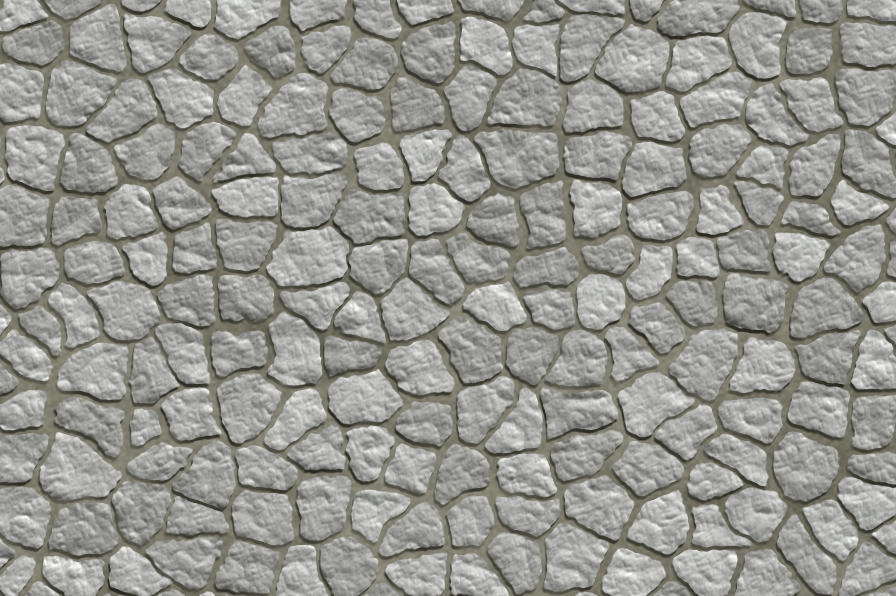
Give the GLSL for this texture, as a Shadertoy shader.

```glsl
// Rubble stone wall: pale grey chipped stones set in olive-grey mortar.
// Warped Voronoi cells with rounded corners form the stones; ridged noise
// gives the chipped faces, and an offset sample gives bevels and cast shadows.

const vec2  CELLS        = vec2(10.6, 11.5);   // stones per canvas height
const float JITTER       = 0.80;               // irregularity of the layout
const float CORNER_SHARP = 24.0;               // higher gives sharper corners
const float JOINT_MIN    = 0.030;              // half width of the mortar
const float JOINT_MAX    = 0.080;
const vec2  LIGHT_STEP   = vec2(0.025, 0.070); // towards the light, in cells
const float RELIEF       = 1.05;
const float BEVEL        = 0.09;
const vec3  STONE_DARK   = vec3(0.585, 0.585, 0.572);
const vec3  STONE_PALE   = vec3(0.722, 0.728, 0.720);
const vec3  MORTAR_DARK  = vec3(0.390, 0.380, 0.320);
const vec3  MORTAR_PALE  = vec3(0.560, 0.550, 0.490);
const vec3  SHADOW       = vec3(0.150, 0.150, 0.120);

float hash(vec2 p) {
    return fract(sin(dot(p, vec2(127.1, 311.7))) * 43758.5453);
}

vec2 hash2(vec2 p) {
    return vec2(hash(p), hash(p + 57.3));
}

float noise(vec2 p) {
    vec2 i = floor(p), f = fract(p);
    f = f * f * (3.0 - 2.0 * f);
    return mix(mix(hash(i), hash(i + vec2(1, 0)), f.x),
               mix(hash(i + vec2(0, 1)), hash(i + vec2(1, 1)), f.x), f.y);
}

vec2 noise2(vec2 p) {
    return vec2(noise(p), noise(p + 31.7)) - 0.5;
}

// Ridged octaves, turned at each step, for broken rock faces
float relief(vec2 p) {
    float height = 0.0, amplitude = 0.5;
    p *= 2.2;
    for (int i = 0; i < 4; i++) {
        height += amplitude * abs(2.0 * noise(p) - 1.0);
        p = mat2(1.6, 1.2, -1.2, 1.6) * p + 7.3;
        amplitude *= 0.52;
    }
    return height;
}

vec2 seedPoint(vec2 cell) {
    return cell + 0.5 + JITTER * (hash2(cell) - 0.5);
}

// x: signed distance to the stone outline (positive inside), yz: stone cell
vec3 stoneField(vec2 p) {
    p += 0.22 * noise2(p * 1.7) + 0.07 * noise2(p * 6.0) + 0.03 * noise2(p * 14.0);
    vec2 base = floor(p), nearestCell = base, nearest = vec2(0.0);
    float best = 1e3;
    for (int y = -1; y <= 1; y++)
    for (int x = -1; x <= 1; x++) {
        vec2 cell = base + vec2(x, y);
        vec2 r = seedPoint(cell) - p;
        if (dot(r, r) < best) {
            best = dot(r, r);
            nearest = r;
            nearestCell = cell;
        }
    }
    // Smooth minimum over all borders rounds the corners
    float sum = 0.0;
    for (int y = -2; y <= 2; y++)
    for (int x = -2; x <= 2; x++) {
        if (x == 0 && y == 0) continue;
        vec2 r = seedPoint(nearestCell + vec2(x, y)) - p;
        float border = dot(0.5 * (r + nearest), normalize(r - nearest));
        sum += exp(-CORNER_SHARP * border);
    }
    float joint = mix(JOINT_MIN, JOINT_MAX, hash(nearestCell + 3.1));
    return vec3(-log(sum) / CORNER_SHARP - joint, nearestCell);
}

void mainImage(out vec4 fragColor, in vec2 fragCoord) {
    vec2 p = fragCoord / iResolution.y * CELLS;
    float soft = 0.8 * CELLS.y / iResolution.y;

    vec3 stone = stoneField(p);
    float towardLight = stoneField(p + LIGHT_STEP).x;
    float mask = smoothstep(-soft, soft, stone.x);
    float grain = noise(p * 15.0) - 0.5;

    // Stone: own tone, chipped faces, lit upper and dark lower rims
    vec2 facePos = p + 17.0 * hash2(stone.yz + 9.0);
    float chips = relief(facePos) - relief(facePos + 0.72 * LIGHT_STEP);
    float tone = hash(stone.yz + 21.0) + 0.5 * (noise(p * 2.5) - 0.5);
    float rim = 1.0 - smoothstep(0.0, 0.16, stone.x);
    float slope = clamp((stone.x - towardLight) / length(LIGHT_STEP), -1.0, 1.0);
    vec3 stoneColor = mix(STONE_DARK, STONE_PALE, clamp(tone, 0.0, 1.0));
    stoneColor += RELIEF * chips + BEVEL * rim * (slope - 0.25) + 0.05 * grain;

    // Mortar: stained and grainy, shaded below each stone
    float stain = 0.65 * noise(p * 0.6 + 5.0) + 0.35 * noise(p * 4.0);
    vec3 mortarColor = mix(MORTAR_DARK, MORTAR_PALE, stain) + 0.09 * grain;
    float shade = smoothstep(-0.02, 0.03, towardLight);
    shade *= mix(0.35, 1.0, noise(p * 2.0 + 40.0));
    mortarColor = mix(mortarColor, SHADOW, shade);

    fragColor = vec4(clamp(mix(mortarColor, stoneColor, mask), 0.0, 1.0), 1.0);
}
```
